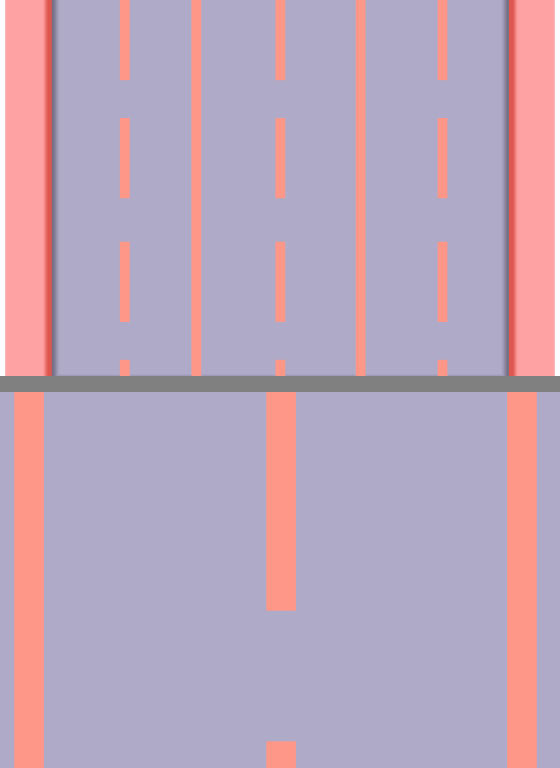
Top: the whole. Bottom: its middle third, enlarged.
This pattern is drawn by a Shadertoy shader. Its source:

```glsl
// Top view of a straight road with dashed and solid lane lines between pink shoulders.
// Lengths are in canvas heights, x is measured from the canvas centre.
#define ROAD_CENTRE 0.001
#define ROAD_HALF 0.6080
#define SHOULDER_HALF 0.7308
#define LINE_WIDTH 0.0262
#define DASH_LENGTH 0.2132
#define DASH_PAIR_PERIOD 0.6430
#define DASH_PAIR_STEP 0.3140
#define SHADE_WIDTH 0.0260

const vec3 ROAD = vec3(0.686, 0.667, 0.780);
const vec3 ROAD_SHADE = vec3(0.45, 0.43, 0.52);
const vec3 SHOULDER = vec3(1.0, 0.635, 0.640);
const vec3 SHOULDER_SHADE = vec3(0.865, 0.34, 0.31);
const vec3 PAINT = vec3(1.0, 0.592, 0.535);

// Dashed, solid, dashed, solid, dashed
const float LANE_X[5] = float[5](-0.4128, -0.2225, 0.001, 0.2145, 0.4322);

// Coverage of a shape from its signed distance
float cover(float dist, float pixel) {
    return clamp(0.5 - dist / pixel, 0.0, 1.0);
}

// Distance to a dash repeated along y
float dashDistance(float y, float start) {
    float offset = y - start - 0.5 * DASH_LENGTH;
    float folded = offset - DASH_PAIR_PERIOD * round(offset / DASH_PAIR_PERIOD);
    return abs(folded) - 0.5 * DASH_LENGTH;
}

void mainImage(out vec4 fragColor, in vec2 fragCoord) {
    float pixel = 1.0 / iResolution.y;
    float x = (fragCoord.x - 0.5 * iResolution.x) * pixel;
    float down = 1.0 - fragCoord.y * pixel;
    float edge = abs(x - ROAD_CENTRE) - ROAD_HALF;

    // Shoulders on a white margin, darkened beside the road
    float shoulderShade = 1.0 - smoothstep(0.3, 1.0, edge / SHADE_WIDTH);
    vec3 shoulder = mix(SHOULDER, SHOULDER_SHADE, shoulderShade);
    vec3 color = mix(vec3(1.0), shoulder, cover(abs(x) - SHOULDER_HALF, pixel));

    // Road with soft shade along its sides and a thin one at the bottom
    float sideShade = 1.0 - smoothstep(0.0, 0.9, -edge / SHADE_WIDTH);
    float bottomShade = 0.3 * (1.0 - smoothstep(0.0, 0.006, 1.0 - down));
    vec3 road = mix(ROAD, ROAD_SHADE, max(sideShade, bottomShade));

    // Lane lines; the dashes alternate between a short and a long gap
    float dash = min(dashDistance(down, 0.0), dashDistance(down, DASH_PAIR_STEP));
    for (int i = 0; i < 5; i++) {
        float line = cover(abs(x - LANE_X[i]) - 0.5 * LINE_WIDTH, pixel);
        if (i % 2 == 0) line *= cover(dash, pixel);
        road = mix(road, PAINT, line);
    }

    fragColor = vec4(mix(color, road, cover(edge, pixel)), 1.0);
}
```
